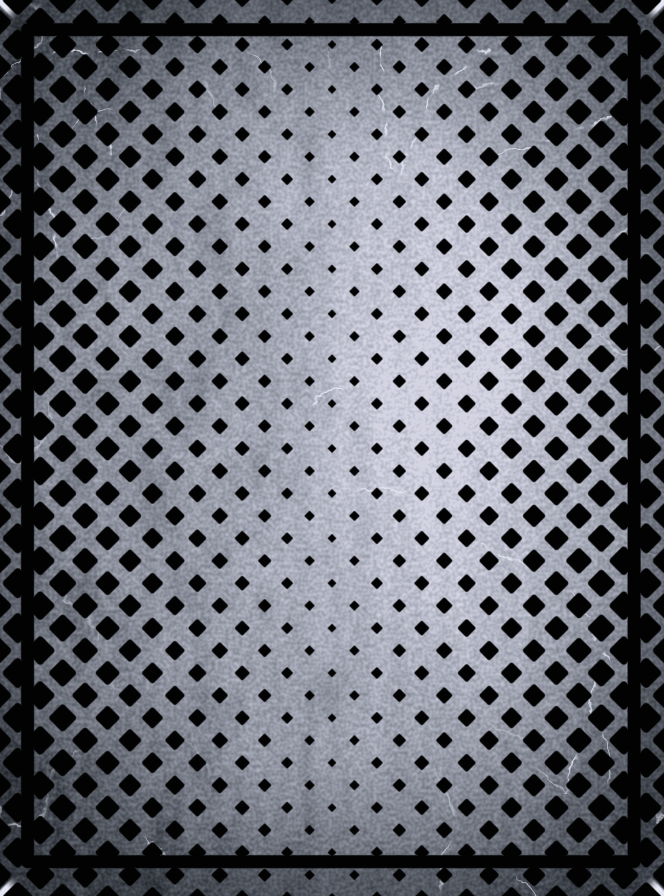
Give the GLSL for this pattern, as a Shadertoy shader.

```glsl
// A worn steel plate, perforated by a halftone of rounded diamonds inside a black frame.
// Two interleaved grids make the holes, which grow away from the vertical axis;
// gradient noise stains the metal and bends its pale scratches.

const vec3 INK = vec3(0.008);
const vec3 STEEL_DARK = vec3(0.02, 0.03, 0.045);
const vec3 STEEL_LIGHT = vec3(0.83, 0.83, 0.89);
const vec3 SCRATCH_COLOR = vec3(0.90, 0.91, 0.96);

const float PITCH = 0.0501;                     // spacing within each grid
const vec2 GRID_ORIGIN = vec2(0.0, 0.1497);
const float HOLE_MIN = 0.0050;                  // hole size on the axis
const float HOLE_GROWTH = 0.038;                // extra size per unit from the axis
const vec2 FRAME_CENTER = vec2(-0.0013, 0.0026);
const vec2 FRAME_HALF = vec2(0.3385, 0.4643);   // middle of the frame bar
const float FRAME_BAR = 0.0073;                 // half width of the bar
const vec2 GLOW_CENTER = vec2(0.13, 0.05);
const vec2 GLOW_SIZE = vec2(0.20, 0.40);
const float GRAIN = 0.16;
const float SCRATCH_WIDTH = 0.0009;

// Main scratches, each as start.xy, end.xy
const vec4 SCRATCHES[12] = vec4[12](
    vec4(-0.277, 0.402, -0.243, 0.328), vec4(-0.320, 0.440, -0.220, 0.445),
    vec4(-0.329, 0.344, -0.306, 0.214), vec4(0.046, 0.461, 0.074, 0.294),
    vec4(0.074, 0.294, 0.113, 0.402), vec4(0.113, 0.402, 0.176, 0.448),
    vec4(0.176, 0.320, 0.309, 0.372), vec4(-0.030, 0.050, 0.013, 0.064),
    vec4(0.000, -0.044, 0.085, -0.047), vec4(0.163, -0.105, 0.273, -0.164),
    vec4(0.273, -0.164, 0.312, -0.245), vec4(0.300, -0.255, 0.260, -0.385));

vec2 hashGradient(vec2 cell) {
    vec3 h = fract(vec3(cell.xyx) * vec3(0.1031, 0.1030, 0.0973));
    h += dot(h, h.yzx + 33.33);
    float angle = 6.2832 * fract((h.x + h.y) * h.z);
    return vec2(cos(angle), sin(angle));
}

float gradientNoise(vec2 p) {
    vec2 i = floor(p), f = fract(p);
    vec2 u = f * f * f * (f * (f * 6.0 - 15.0) + 10.0);
    vec2 e = vec2(1.0, 0.0);
    float low = mix(dot(hashGradient(i), f), dot(hashGradient(i + e), f - e), u.x);
    float high = mix(dot(hashGradient(i + e.yx), f - e.yx),
                     dot(hashGradient(i + 1.0), f - 1.0), u.x);
    return mix(low, high, u.y);
}

float fbm(vec2 p) {
    float sum = 0.0, gain = 0.5;
    for (int i = 0; i < 5; i++) {
        sum += gain * gradientNoise(p);
        p = mat2(1.6, 1.2, -1.2, 1.6) * p + 7.3;
        gain *= 0.55;
    }
    return sum;
}

float segmentDistance(vec2 p, vec2 a, vec2 b) {
    vec2 ab = b - a;
    return length(p - a - ab * clamp(dot(p - a, ab) / dot(ab, ab), 0.0, 1.0));
}

float boxDistance(vec2 p, vec2 halfSize) {
    vec2 d = abs(p) - halfSize;
    return length(max(d, 0.0)) + min(max(d.x, d.y), 0.0);
}

// Distance to the nearest rounded diamond of both grids
float holeDistance(vec2 p) {
    float d = 1.0;
    for (int i = 0; i < 2; i++) {
        vec2 origin = GRID_ORIGIN + 0.5 * PITCH * float(i);
        vec2 center = origin + PITCH * round((p - origin) / PITCH);
        vec2 q = p - center;
        q = vec2(q.x + q.y, q.y - q.x) * 0.7071;
        float side = 0.7071 * (HOLE_MIN + HOLE_GROWTH * abs(center.x));
        float corner = 0.32 * side;
        d = min(d, boxDistance(q, vec2(side - corner)) - corner);
    }
    return d;
}

// Broad light, stains and fine grain
float steelLight(vec2 p) {
    vec2 q = (p - GLOW_CENTER) / GLOW_SIZE;
    float light = 0.68 + 0.29 * exp(-dot(q, q)) + 0.06 * p.y;
    light -= 0.36 * smoothstep(0.30, 0.62, length(p * vec2(1.2, 1.0)));
    float stainArea = 1.0 - smoothstep(-0.08, 0.12, p.x);
    float stain = fbm(p * vec2(19.0, 9.0) + 3.0);
    light += 0.10 * fbm(p * 6.0) - (0.06 + 0.26 * stainArea) * max(stain, 0.0);
    light += 0.05 * gradientNoise(p * vec2(45.0, 5.0));
    light += GRAIN * (gradientNoise(p * 260.0) + 0.6 * gradientNoise(p * vec2(90.0, 180.0)));
    return light;
}

float scratchAmount(vec2 p, float aa) {
    vec2 bend = vec2(fbm(p * 26.0), fbm(p * 26.0 + 40.0));
    vec2 q = p + 0.022 * bend;
    float d = 1.0;
    for (int i = 0; i < 12; i++) d = min(d, segmentDistance(q, SCRATCHES[i].xy, SCRATCHES[i].zw));
    float wear = smoothstep(-0.25, 0.15, gradientNoise(p * 55.0));
    float lines = wear * (1.0 - smoothstep(0.0, SCRATCH_WIDTH + aa, d));

    // Hairlines follow the zero contours of noise, mostly near the edges
    float vein = abs(gradientNoise(q * 8.0 + 11.0)) / 8.0;
    float area = smoothstep(0.24, 0.36, length(p * vec2(1.0, 0.75)));
    area *= smoothstep(0.05, 0.25, gradientNoise(p * 13.0 + 5.0));
    return max(lines, 0.7 * area * (1.0 - smoothstep(0.0, SCRATCH_WIDTH + aa, vein)));
}

void mainImage(out vec4 fragColor, in vec2 fragCoord) {
    vec2 p = (fragCoord - 0.5 * iResolution.xy) / iResolution.y;
    float aa = 1.0 / iResolution.y;

    // Metal, darker beyond the frame
    float border = boxDistance(p - FRAME_CENTER, FRAME_HALF);
    float light = clamp(steelLight(p) * mix(1.0, 0.85, step(0.0, border)), 0.0, 1.0);
    vec3 color = mix(STEEL_DARK, STEEL_LIGHT, light);
    color += vec3(0.0, 0.015, 0.02) * 4.0 * light * (1.0 - light);
    color = mix(color, SCRATCH_COLOR, 0.85 * scratchAmount(p, aa));

    // Pale worn streak across each outer corner
    vec2 inset = 0.5 * iResolution.xy / iResolution.y - abs(p);
    float streak = 1.0 - smoothstep(0.004, 0.009, abs(inset.x - inset.y));
    color = mix(color, SCRATCH_COLOR, streak * (1.0 - smoothstep(0.015, 0.04, inset.x + inset.y)));

    // Holes and frame
    float ink = min(holeDistance(p), abs(border) - FRAME_BAR);
    color = mix(INK, color, smoothstep(-aa, aa, ink));
    fragColor = vec4(color, 1.0);
}
```
